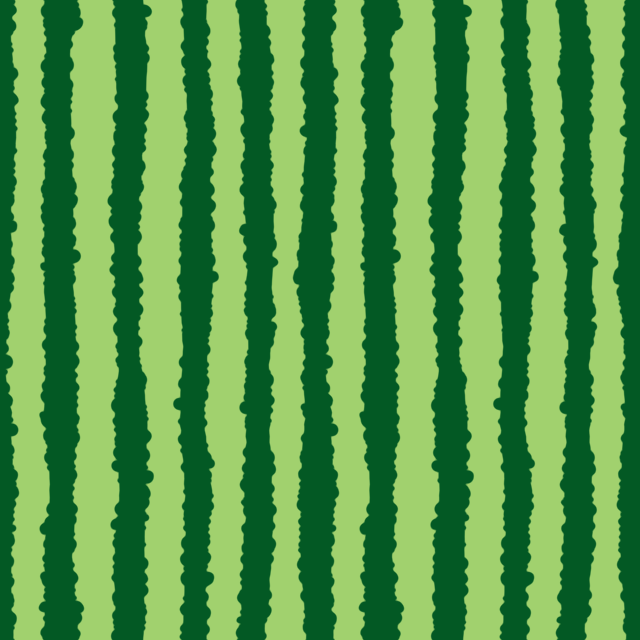
A Shadertoy shader for this pattern:

```glsl
#define STRIPES 10.0
#define VARIANTS 5.0
#define HALF_WIDTH 0.0212
#define WANDER 0.0065
#define SWAY 0.0035
#define SPACING_DRIFT 0.0065
#define BLEND 0.003
#define RIND_DARK vec3(0.010, 0.350, 0.140)
#define RIND_LIGHT vec3(0.630, 0.820, 0.430)

const float TAU = 6.2831853;

// Integer hash of a cell and a seed, 0 to 1
float hash(float cell, float seed) {
    uint n = uint(cell) * 1597u + uint(seed) * 51749u + 977u;
    n = n * 747796405u + 2891336453u;
    n = ((n >> ((n >> 28u) + 4u)) ^ n) * 277803737u;
    n = (n >> 22u) ^ n;
    return float(n & 65535u) / 65535.0;
}

// Value noise from -1 to 1 that wraps after one canvas height
float wrapNoise(float y, float cells, float seed) {
    float cell = floor(y * cells);
    float f = y * cells - cell;
    float a = hash(mod(cell, cells), seed);
    float b = hash(mod(cell + 1.0, cells), seed);
    // Flat at one end and steep at the other, for slightly torn corners
    return 2.0 * mix(a, b, f * f * (2.0 - f)) - 1.0;
}

float smoothMin(float a, float b, float k) {
    float h = max(k - abs(a - b), 0.0) / k;
    return min(a, b) - 0.25 * h * h * k;
}

// Adds round lumps along an edge; lift is the centre height in radii
float addLumps(float d, float outward, float y, float cells, float radius,
               float lift, float chance, float seed) {
    float base = floor(y * cells);
    for (float k = -1.0; k <= 1.0; k++) {
        float cell = base + k;
        float id = mod(cell, cells);
        if (hash(id, seed + 1.0) > chance) continue;
        float r = radius * mix(0.45, 1.0, hash(id, seed + 2.0));
        float centre = (cell + 0.2 + 0.6 * hash(id, seed + 3.0)) / cells;
        float lump = length(vec2(outward - lift * r, y - centre)) - r;
        d = smoothMin(d, lump, BLEND);
    }
    return d;
}

// Distance to one ragged edge, measured away from the stripe axis
float raggedEdge(float fromAxis, float y, float seed) {
    float reach = HALF_WIDTH + WANDER * wrapNoise(y, 9.0, seed)
                + 0.0018 * wrapNoise(y, 31.0, seed + 1.0)
                + 0.0008 * wrapNoise(y, 107.0, seed + 2.0);
    float outward = fromAxis - reach;
    float d = outward;
    d = addLumps(d, outward, y, 36.0, 0.0125, -0.45, 0.75, seed + 10.0);
    d = addLumps(d, outward, y, 83.0, 0.0045, -0.25, 0.55, seed + 20.0);
    d = addLumps(d, outward, y, 13.0, 0.0110, 0.15, 0.28, seed + 30.0);
    return d;
}

float stripe(vec2 uv, float index) {
    float variant = mod(index, VARIANTS);
    float seed = 100.0 * variant + 7.0;
    float axis = index / STRIPES
               - SPACING_DRIFT * cos(TAU * (variant - 0.5) / VARIANTS)
               + SWAY * wrapNoise(uv.y, 5.0, seed);
    float x = uv.x - axis;
    return max(raggedEdge(x, uv.y, seed + 5.0),
               raggedEdge(-x, uv.y, seed + 50.0));
}

void mainImage(out vec4 fragColor, in vec2 fragCoord) {
    vec2 uv = fragCoord / iResolution.xy;
    float nearest = floor(uv.x * STRIPES + 0.5);

    // Neighbouring stripes may bulge into this column
    float d = 1.0;
    for (float k = -1.0; k <= 1.0; k++) {
        d = min(d, stripe(uv, nearest + k));
    }

    float soft = 0.9 / iResolution.y;
    vec3 colour = mix(RIND_DARK, RIND_LIGHT, smoothstep(-soft, soft, d));
    fragColor = vec4(colour, 1.0);
}
```
